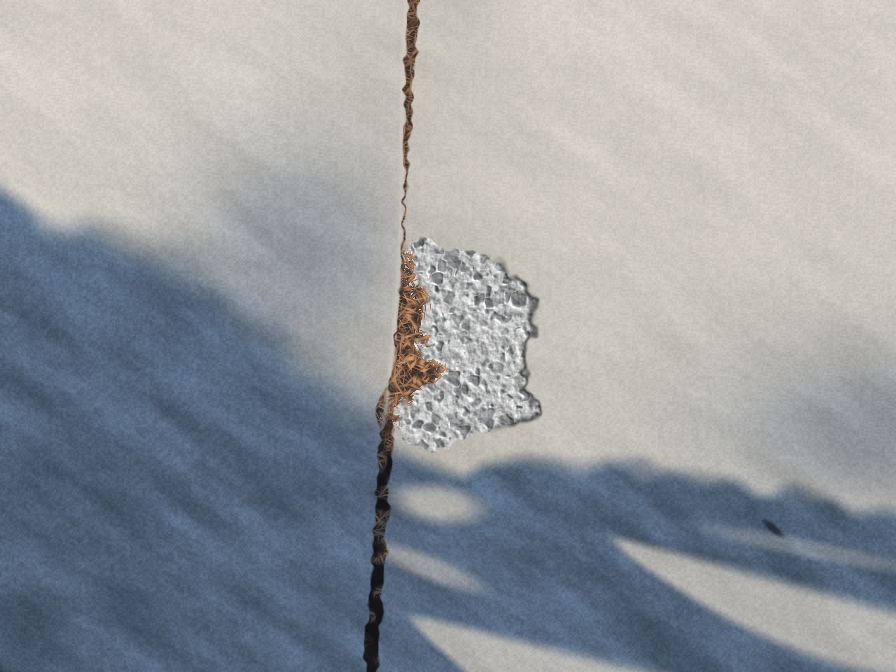
This texture is drawn by a WebGL 2 fragment shader. Its source:

```glsl
#version 300 es
precision highp float;
// Sunlit concrete slabs split by a joint, with a gravel hollow and dry needles.
// Surface layers are multiplied by soft blue shadows bounded by polylines,
// with sun gaps cut out as ellipses and wedges.
uniform vec2 u_resolution;
out vec4 fragColor;

const vec3 CONCRETE = vec3(0.82, 0.80, 0.765);
const vec3 MORTAR = vec3(0.75, 0.755, 0.75);
const vec3 PIT = vec3(0.35, 0.36, 0.38);
const vec3 NEEDLE = vec3(0.74, 0.54, 0.39);
const vec3 SOIL = vec3(0.24, 0.19, 0.165);
const vec3 SHADOW_TINT = vec3(0.395, 0.495, 0.635);
const float GRAIN = 0.10;
const float PIT_SCALE = 58.0;
const vec2 SUN_STEP = vec2(0.0025, 0.002);
const vec2 LEFT_EDGE[7] = vec2[7](vec2(0, .715), vec2(.06, .668), vec2(.174, .644),
  vec2(.31, .583), vec2(.417, .497), vec2(.52, .41), vec2(.6, .35));
const vec2 RIGHT_EDGE[7] = vec2[7](vec2(.57, .335), vec2(.69, .297), vec2(.78, .313),
  vec2(.92, .305), vec2(1.04, .285), vec2(1.18, .262), vec2(1.34, .234));
const vec2 HOLLOW[15] = vec2[15](vec2(.611, .648), vec2(.668, .632), vec2(.738, .615),
  vec2(.773, .583), vec2(.795, .557), vec2(.793, .505), vec2(.778, .462), vec2(.785, .418),
  vec2(.804, .384), vec2(.764, .372), vec2(.712, .354), vec2(.639, .323), vec2(.608, .344),
  vec2(.587, .366), vec2(.595, .479));

float hash(vec2 p) { return fract(sin(dot(p, vec2(127.1, 311.7))) * 43758.5); }
float noise(vec2 p) {
  vec2 i = floor(p), f = fract(p);
  f = f * f * (3.0 - 2.0 * f);
  return mix(mix(hash(i), hash(i + vec2(1, 0)), f.x),
             mix(hash(i + vec2(0, 1)), hash(i + 1.0), f.x), f.y);
}
float fbm(vec2 p) {
  float sum = 0.0, amp = 0.5;
  for (int i = 0; i < 4; i++) { sum += amp * noise(p); p = mat2(1.6, 1.2, -1.2, 1.6) * p; amp *= 0.5; }
  return sum;
}
mat2 rotation(float a) { return mat2(cos(a), sin(a), -sin(a), cos(a)); }
float bell(float x, float c, float w) { x = (x - c) / w; return exp(-x * x); }

// Height of a shadow outline at x
float edgeHeight(vec2 pts[7], float x) {
  float y = pts[0].y;
  for (int i = 0; i < 6; i++) {
    vec2 e = pts[i + 1] - pts[i];
    y += e.y * clamp((x - pts[i].x) / e.x, 0.0, 1.0);
  }
  return y;
}
// Signed distance to the hollow, negative inside
float hollowDistance(vec2 p) {
  float d = 10.0, side = 1.0;
  for (int i = 0; i < 15; i++) {
    vec2 a = HOLLOW[i], b = HOLLOW[(i + 1) % 15], e = b - a, w = p - a;
    d = min(d, length(w - e * clamp(dot(w, e) / dot(e, e), 0.0, 1.0)));
    if ((a.y > p.y) != (b.y > p.y) && w.x < e.x * w.y / e.y) side = -side;
  }
  return d * side;
}
// Scattered pits of varied size
float pitMask(vec2 p) {
  vec2 q = p * PIT_SCALE + 0.7 * vec2(noise(p * 110.0), noise(p * 110.0 + 9.0));
  float mask = 0.0;
  for (int k = 0; k < 9; k++) {
    vec2 c = floor(q) + vec2(k % 3 - 1, k / 3 - 1);
    float r = 0.6 * hash(c + 5.0), d = length(q - c - vec2(hash(c), hash(c + 17.0)));
    mask = max(mask, (0.4 + 0.6 * hash(c + 3.0)) * (1.0 - smoothstep(r - 0.2, r + 0.1, d)));
  }
  return mask;
}
float relief(vec2 p) { return fbm(p * 95.0) - 0.3 * pitMask(p); }

// Sun gaps
float ellipseGap(vec2 p, vec2 c, vec2 r, float slope) {
  p -= c;
  return 1.0 - smoothstep(0.4, 1.35, length(vec2(p.x, p.y - slope * p.x) / r));
}
float wedgeGap(vec2 d, float top, float bottom, float bend) {
  float soft = 0.009 + 0.02 * max(d.x, 0.0);
  return smoothstep(-soft, soft, top * d.x - d.y) * smoothstep(0.0, 0.05, d.x)
       * smoothstep(-soft, soft, d.y - bottom * d.x - bend * d.x * d.x);
}

void main() {
  vec2 p = gl_FragCoord.xy / u_resolution * vec2(4.0 / 3.0, 1);
  float rough = noise(p * 90.0) - 0.5;
  float across = p.x - 0.552 - 0.064 * p.y - 0.008 * bell(p.y, 0.58, 0.2);

  // Concrete with brushed tone and crisp grain
  float grain = 0.5 * hash(floor(p * 384.0)) + 0.5 * noise(p * 210.0) - 0.5;
  float brushed = fbm(rotation(0.6) * p * vec2(9, 30)) - 0.47;
  vec3 col = CONCRETE * (0.94 + 0.07 * smoothstep(0.2, 1.0, p.y) + 0.1 * brushed + GRAIN * grain);
  col *= 1.0 - 0.06 * bell(across, 0.0, 0.16);

  // Hollow with sunlit relief and a shaded right wall
  float d = hollowDistance(p + 0.014 * vec2(rough, noise(p * 75.0 + 31.0) - 0.5));
  float lit = relief(p) - relief(p + SUN_STEP);
  vec3 stone = mix(MORTAR, PIT, 0.75 * pitMask(p)) * (0.75 + 1.1 * lit + 0.5 * fbm(p * 160.0));
  col = mix(col, stone, 1.0 - smoothstep(-0.002, 0.002, d));
  col *= 1.0 - 0.5 * bell(d, -0.001, 0.004) * smoothstep(0.7, 0.79, p.x);

  // Dry needles as crossed, stretched noise
  float strands = 0.0;
  for (float i = 0.0; i < 5.0; i++)
    strands = max(strands, noise(rotation(i * 1.27 + 0.4) * p * vec2(65, 420) + i * 13.0));
  vec3 litter = mix(SOIL, NEEDLE, smoothstep(0.5, 1.0, strands) * (0.75 + 0.5 * noise(p * 150.0)));
  float reach = 0.036 * smoothstep(0.39, 0.44, p.y) * (1.0 - smoothstep(0.55, 0.63, p.y))
              + 0.036 * bell(p.y, 0.447, 0.018) + 0.014 * bell(p.y, 0.4, 0.04);
  float spill = across - reach - 0.03 * rough - 0.05 * (strands - 0.75);
  float pile = (1.0 - smoothstep(-0.002, 0.003, spill)) * smoothstep(0.34, 0.37, p.y)
    * smoothstep(-0.003, 0.001, across + 0.02 * bell(p.y, 0.39, 0.035)) * (1.0 - smoothstep(0.61, 0.65, p.y));
  col = mix(col, litter, pile);

  // Joint: pale chipped lip, litter above, soil below
  float low = 1.0 - smoothstep(0.34, 0.4, p.y);
  float halfWidth = 0.0015 + 0.006 * smoothstep(0.68, 0.95, p.y) + 0.008 * low;
  col = mix(col, CONCRETE, 0.7 * bell(across, -halfWidth - 0.004, 0.0035) * (1.0 - low));
  vec3 fill = mix(litter, SOIL * 0.75, mix(0.3, smoothstep(0.3, 0.75, noise(p * 60.0)), low));
  col = mix(col, fill, 1.0 - smoothstep(-0.002, 0.002, abs(across + 0.009 * rough) - halfWidth));

  // Shadows on either side of the joint
  float y = p.y - 0.025 * (noise(p * 22.0) - 0.5);
  float soft = mix(0.028, 0.085, smoothstep(0.05, 0.42, p.x));
  float left = smoothstep(-soft, soft, edgeHeight(LEFT_EDGE, p.x) - y);
  float right = smoothstep(-0.02, 0.018, edgeHeight(RIGHT_EDGE, p.x) - y);
  float gaps = ellipseGap(p, vec2(0.651, 0.25), vec2(0.07, 0.029), -0.12);
  gaps = max(gaps, 0.75 * ellipseGap(p, vec2(0.635, 0.157), vec2(0.085, 0.02), -0.38));
  gaps = max(gaps, 0.4 * ellipseGap(p, vec2(1.21, 0.182), vec2(0.17, 0.015), -0.2));
  gaps = max(gaps, wedgeGap(p - vec2(0.59, 0.092), -0.25, -0.9, 0.0));
  gaps = max(gaps, wedgeGap(p - vec2(0.89, 0.208), -0.27, -0.8, 0.7));
  float shade = mix(left, right * (1.0 - 0.84 * gaps), smoothstep(-0.004, 0.004, across));
  float haze = 0.5 * bell(p.x, 0.43, 0.16) * bell(p.y, 0.62, 0.16) * (1.0 - smoothstep(-0.05, 0.03, across))
             + 0.5 * bell(p.x, 1.32, 0.25) * bell(p.y, 0.36, 0.12) * (1.0 - gaps);
  shade = 1.0 - (1.0 - shade) * (1.0 - haze);
  vec3 tint = SHADOW_TINT * (1.0 + 0.45 * brushed + 1.4 * GRAIN * grain + 0.1 * bell(across, 0.05, 0.3));
  col *= mix(vec3(1), tint, shade);

  // Dry leaf
  col *= 1.0 - 0.5 * ellipseGap(p, vec2(1.15, 0.214), vec2(0.016, 0.008), -0.7);
  fragColor = vec4(col, 1);
}
```
